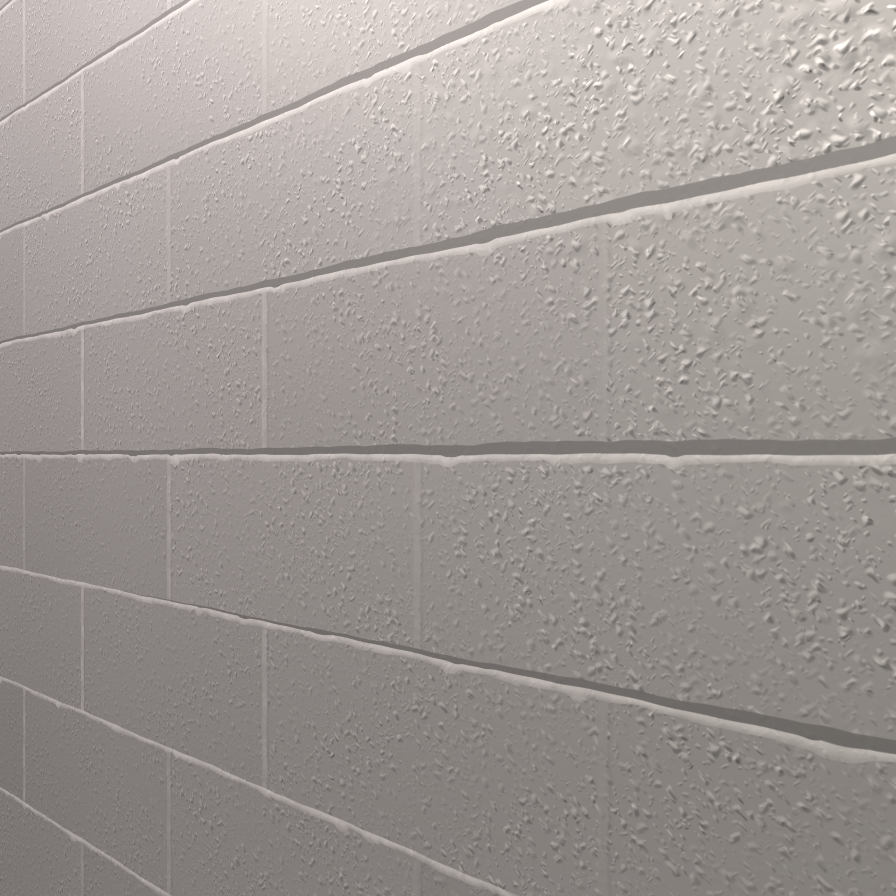
A Shadertoy shader for this texture:

```glsl
// Painted concrete block wall in running bond, receding to the left under a ceiling light.
#define HORIZON 0.507      // height of the level bed joint, from the top
#define COURSE_LEFT 0.1237 // course height at the left edge
#define COURSE_GROW 0.2117 // growth of course height across the canvas
#define BLOCK_DEPTH 1.613  // perspective length of one block
#define BOND_START 0.33    // position of the head joints
#define BOND_SHIFT 0.46    // offset of alternate courses
#define SHADOW_WIDTH 0.055
#define LEDGE_WIDTH 0.042
#define HEAD_WIDTH 0.020
#define GRAIN 21.0         // pits per course height
#define RELIEF 0.30
#define PAINT vec3(1.0, 0.957, 0.938)

float hash(vec2 p) {
    vec3 q = fract(p.xyx * vec3(0.1031, 0.1030, 0.0973));
    q += dot(q, q.yzx + 33.33);
    return fract((q.x + q.y) * q.z);
}

// Cellular field of scattered steep bumps; many cells stay flat
float bumps(vec2 p) {
    vec2 cell = floor(p);
    float height = 0.0;
    for (int j = -1; j <= 1; j++)
    for (int i = -1; i <= 1; i++) {
        vec2 id = cell + vec2(i, j);
        vec2 offset = p - id - vec2(hash(id), hash(id + 19.7));
        float angle = 6.28 * hash(id + 91.0);
        float stretch = dot(offset, vec2(cos(angle), sin(angle)));
        float radius = mix(0.25, 0.65, hash(id + 71.3));
        float dist = sqrt(dot(offset, offset) + 1.5 * stretch * stretch);
        float dome = 1.0 - smoothstep(0.25 * radius, radius, dist);
        height = max(height, dome * smoothstep(0.25, 0.9, hash(id + 43.1)));
    }
    return height;
}

// Relief shading for light from the upper left
float emboss(vec2 p) {
    return bumps(p + vec2(0.10, 0.17)) - bumps(p - vec2(0.10, 0.17));
}

// Layered sines for hand-tooled edges
float wobble(float x) {
    return 0.5 * sin(x * 5.0) + 0.3 * sin(x * 12.3 + 1.7) + 0.2 * sin(x * 29.0 + 0.6);
}

float band(float x, float lo, float hi, float soft) {
    return smoothstep(lo - soft, lo + soft, x) * (1.0 - smoothstep(hi - soft, hi + soft, x));
}

void mainImage(out vec4 fragColor, in vec2 fragCoord) {
    vec2 view = fragCoord / iResolution.xy;
    view.y = 1.0 - view.y;

    // Perspective wall coordinates, in course heights
    float course = COURSE_LEFT + COURSE_GROW * view.x;
    float along = 1.0 / (course * BLOCK_DEPTH);
    vec2 wall = vec2(-2.0 * along, (view.y - HORIZON) / course);
    vec2 aa = fwidth(wall);

    // Bed joint distance, positive below the joint
    float level = wall.y + 0.006 * wobble(wall.x);
    float bed = floor(level + 0.5);
    float below = level - bed;
    float row = floor(level);

    // Head joint distance and block identity
    float slot = along - BOND_START - BOND_SHIFT * (1.0 - mod(row, 2.0));
    float column = floor(slot);
    float head = 2.0 * (fract(slot + 0.5) - 0.5) + 0.005 * wobble(wall.y * 3.0 + row);
    float tone = hash(vec2(column, row) + 12.0) - 0.5;
    float jointTone = hash(vec2(floor(slot + 0.5), row) + 37.0);

    // Ceiling light falling off down the wall
    vec2 toLamp = (view - vec2(0.36, -0.02)) / vec2(0.30, 0.20);
    float light = 0.495 + 0.28 * pow(1.0 - view.y, 1.6);
    light += 0.10 * exp(-dot(toLamp, toLamp));
    light += 0.02 * smoothstep(0.0, 0.7, view.x) - 0.02 * (1.0 - smoothstep(0.0, 0.15, view.x));
    light += 0.018 * tone;

    // Pitted grain, stronger near the lamp and close to the viewer
    float top = 1.0 - smoothstep(0.0, 0.75, view.y);
    float strength = RELIEF * mix(0.35, 0.85, view.x) * mix(0.6, 1.15, top) * (1.0 + 0.35 * tone);
    vec2 grain = wall * GRAIN;
    grain += 0.15 * sin(grain.yx * 2.3 + vec2(0.0, 2.0)) + 0.08 * sin(grain.yx * 6.1);
    float relief = 0.75 * emboss(grain) + 0.5 * emboss(grain * 1.8 + 57.0);
    float patches = 0.85 + 0.25 * sin(wall.x * 5.0 + 2.0 * sin(wall.y * 4.0));
    float knobs = emboss(wall * 9.0 + 5.0) * top * view.x;

    // Head joints: faint filled ridges, worn and broken toward the viewer
    float headSoft = max(0.7 * aa.x, 0.007);
    float ridge = band(head, -HEAD_WIDTH, HEAD_WIDTH, headSoft);
    float groove = band(head, -HEAD_WIDTH * 1.9, -HEAD_WIDTH, headSoft);
    float worn = 0.7 + 0.3 * wobble(wall.y * 4.0 + jointTone * 20.0);
    float value = light + strength * (relief * patches + 0.35 * knobs) * (1.0 - 0.7 * ridge);
    value += ridge * worn * mix(0.10, 0.01, smoothstep(0.0, 0.6, view.x)) * (0.6 + 0.8 * jointTone);
    value -= groove * worn * 0.025;

    // Bed joints: dark overhang above a bright, uneven ledge with paint lumps
    float bedSoft = max(0.6 * aa.y, 0.004);
    float lumps = bumps(vec2(wall.x * 6.0, bed * 7.0 + below * 4.0));
    float reach = clamp(0.4 + view.x - 0.45 * max(bed, 0.0), 0.0, 1.0);
    float overhang = SHADOW_WIDTH * reach * (1.0 + 0.12 * wobble(wall.x * 1.7 + bed));
    float ledge = LEDGE_WIDTH * (0.85 + 0.25 * wobble(wall.x * 1.3 + bed * 3.0) + 0.7 * lumps);
    float shade = band(below, -overhang, 0.012 * lumps, bedSoft) * smoothstep(0.0, 0.01, overhang);
    float lip = band(below, 0.0, ledge, bedSoft);
    float crest = 1.0 - smoothstep(0.2, 1.0, below / ledge);
    value = mix(value, light * 0.79 + 0.015 * relief, shade);
    float lipLight = light + 0.07 + 0.10 * crest + 0.025 * wobble(wall.x * 3.0);
    value = mix(value, lipLight + 0.05 * relief, lip * (1.0 - shade));

    // Cooler paint toward the dim left, warmer on the right
    vec3 tint = PAINT + vec3(0.0, 0.006, -0.006) * (view.x - 0.35) * 2.0;
    fragColor = vec4(clamp(value * tint, 0.0, 1.0), 1.0);
}
```
